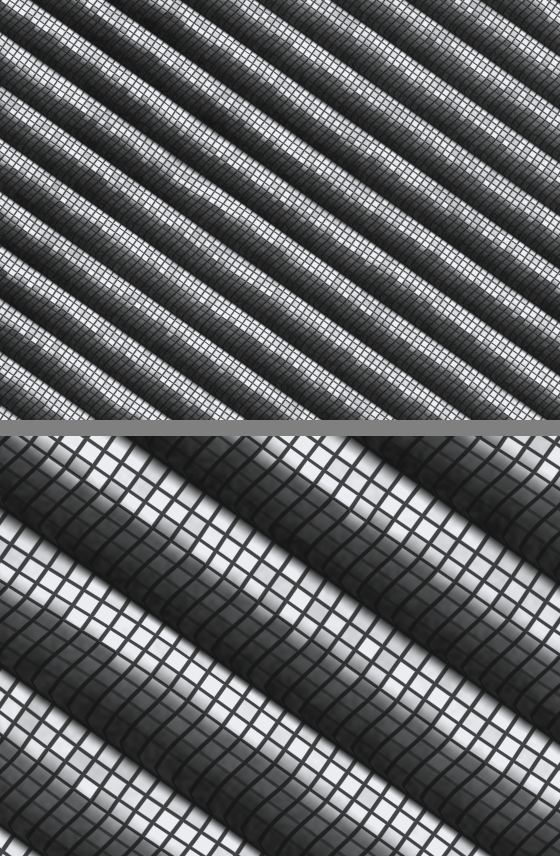
Top, the full canvas; bottom, a detail of the centre.
A Shadertoy shader for this texture:

```glsl
// Diagonal pleats of dark metallic fabric, covered by a fine grid of square cells.

float hash(vec2 p) {
    vec3 q = fract(vec3(p.xyx) * 0.1031);
    q += dot(q, q.yzx + 33.33);
    return fract((q.x + q.y) * q.z);
}

float noise(vec2 p) {
    vec2 i = floor(p), f = fract(p);
    f = f * f * (3.0 - 2.0 * f);
    return mix(mix(hash(i), hash(i + vec2(1, 0)), f.x),
               mix(hash(i + vec2(0, 1)), hash(i + vec2(1, 1)), f.x), f.y);
}

// Coverage of a grid line centred on each integer of x
float gridLine(float x, float halfWidth, float blur) {
    float d = 0.5 - abs(fract(x) - 0.5);
    return 1.0 - smoothstep(halfWidth - blur, halfWidth + blur, d);
}

// Brightness across one pleat: sharp upper edge, lit crest, long dark slope
float pleatShade(float t, float crestEnd, float slopeLight) {
    float crest = smoothstep(0.0, 0.1, t) * (1.0 - smoothstep(crestEnd - 0.09, crestEnd + 0.13, t));
    float slope = mix(0.37, 0.13, smoothstep(0.4, 0.95, t)) * slopeLight;
    slope = mix(0.13 * slopeLight, slope, smoothstep(0.0, 0.1, t));
    return mix(slope, 0.9, crest);
}

void mainImage(out vec4 fragColor, in vec2 fragCoord) {
    vec2 uv = fragCoord / iResolution.y;
    float pixel = 1.0 / iResolution.y;

    // Pleat coordinates: along runs down the ridge, across counts pleats downwards
    float along = dot(uv, vec2(0.815, -0.579));
    float across = (1.0 - uv.y - 0.71 * uv.x - 0.104) / 0.1267 + 0.25;
    across += 0.1 * (noise(vec2(along * 5.0, floor(across) * 0.7)) - 0.5)
            * smoothstep(0.0, 0.15, fract(across)) * smoothstep(1.0, 0.85, fract(across));
    float t = fract(across);

    // Grid of cells, its cross lines leaning on the dark slope
    float lean = 0.45 * smoothstep(0.4, 0.9, t) * smoothstep(1.0, 0.96, t);
    vec2 grid = vec2(along * 59.0 + lean + 0.12 * noise(uv * 25.0),
                     across * 7.0 - 0.12 * sin(6.2832 * across));
    vec2 cell = floor(grid);
    float wear = hash(cell + 40.0);

    // Broad uneven light and small differences between cells
    float broad = noise(uv * 3.0 + 7.0);
    float slopeLight = 0.75 + 0.55 * broad + 0.25 * smoothstep(0.7, 1.5, uv.x * 0.6 + uv.y * 0.7);
    float shade = pleatShade(t, 0.41 + 0.08 * (wear - 0.5), slopeLight);
    shade *= 0.9 + 0.2 * wear;
    shade *= 0.93 + 0.14 * noise(vec2(along * 9.0, floor(across) * 3.0));
    shade += 0.05 * (noise(uv * 230.0) - 0.5);

    // Dark threads; those along the ridge fade on the slope
    float crossThread = gridLine(grid.x, 0.1, pixel * 50.0);
    float ridgeThread = gridLine(grid.y, 0.09, pixel * 55.0);
    ridgeThread *= mix(1.0, 0.55, smoothstep(0.45, 0.65, t));
    float thread = max(crossThread, ridgeThread);
    shade = mix(shade, 0.07 + 0.14 * shade, thread * 0.92);

    vec3 color = clamp(shade, 0.04, 0.93) * vec3(0.99, 1.0, 1.015);
    fragColor = vec4(color, 1.0);
}
```
